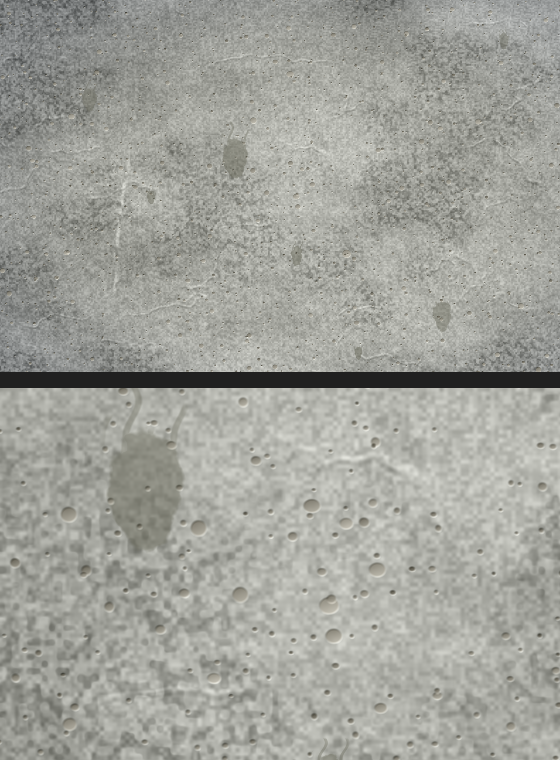
Top, the full canvas; bottom, a detail of the centre.
Give the GLSL for this texture, as a WebGL 1 fragment shader.

```glsl
precision highp float;
uniform vec2 u_resolution;

float hash(vec2 p) {
  return fract(sin(dot(p, vec2(127.1, 311.7))) * 43758.5);
}

float noise(vec2 p) {
  vec2 i = floor(p), f = fract(p);
  f = f * f * (3.0 - 2.0 * f);
  return mix(mix(hash(i), hash(i + vec2(1.0, 0.0)), f.x),
             mix(hash(i + vec2(0.0, 1.0)), hash(i + 1.0), f.x), f.y);
}

float fbm(vec2 p) {
  float sum = 0.0, amp = 0.53;
  for (int i = 0; i < 4; i++) {
    sum += amp * noise(p);
    p = mat2(1.6, 1.2, -1.2, 1.6) * p + 7.3;
    amp *= 0.5;
  }
  return sum;
}

// Air pores: shaded under the upper rim, lit along the lower one
vec3 pores(vec3 color, vec2 p, float scale, float chance, float size, float dark) {
  vec2 cell = floor(p * scale);
  vec2 center = 0.2 + 0.6 * vec2(hash(cell + 3.1), hash(cell + 8.7));
  vec2 q = (fract(p * scale) - center) / scale;
  q.y *= 1.0 + 0.35 * hash(cell + 5.9);
  float radius = size * mix(0.45, 1.0, pow(hash(cell + 1.3), 2.0));
  float blur = 0.0013;
  float dist = length(q) - radius;
  float present = step(hash(cell + 11.4), chance);
  float inside = present * (1.0 - smoothstep(-blur, blur, dist));
  float rim = present * (1.0 - smoothstep(0.0, 0.002, abs(dist)));
  float slope = dot(q, vec2(-0.35, 0.94)) / radius;
  float tone = 0.65 - 0.11 * slope - dark * (0.1 + 0.2 * hash(cell + 6.6));
  color = mix(color, tone + vec3(0.015, 0.0, -0.05), inside * 0.9);
  return color - rim * slope * 0.13;
}

// Fine raised creases, broken up into short pieces
float crease(vec2 p) {
  float ridge = 1.0 - smoothstep(0.0, 0.025, abs(fbm(p * vec2(6.0, 9.0) + 31.0) - 0.5));
  return ridge * smoothstep(0.52, 0.75, noise(p * 13.0 + 4.0));
}

// Damp splash: a body tapering downward with thin fingers above
float splash(vec2 q, float seed) {
  float ragged = fbm(q * 3.0 + seed * 9.0) - 0.5;
  float body = length(vec2(q.x / (0.56 + 0.14 * q.y), q.y)) - 1.0 + 0.5 * ragged;
  float mask = 1.0 - smoothstep(-0.05, 0.07, body);
  float column = q.x * 2.6 + 0.9 * noise(vec2(q.y * 2.0, seed)) - 0.25 * q.y;
  float top = 0.8 + 1.1 * hash(vec2(floor(column), seed));
  float finger = 1.0 - smoothstep(0.08, 0.2, abs(fract(column) - 0.5));
  finger *= smoothstep(0.2, 0.5, q.y) * (1.0 - smoothstep(top - 0.1, top, q.y));
  finger *= 1.0 - smoothstep(0.55, 0.75, abs(q.x));
  return max(mask, finger * 0.75);
}

void main() {
  vec2 uv = gl_FragCoord.xy / u_resolution;
  vec2 p = gl_FragCoord.xy / u_resolution.y;
  float aspect = u_resolution.x / u_resolution.y;

  // Cement: broad clouds, grime and sandy grain
  float clouds = fbm(p * vec2(4.0, 6.5) + 12.0);
  float grain = noise(p * 263.0);
  float sand = noise(p * 117.0 + 40.0);
  float grime = smoothstep(0.47, 0.72, fbm(p * vec2(5.0, 7.0) + 60.0));
  float light = 0.69 + 0.2 * (clouds - 0.5) + 0.15 * (grain - 0.5) + 0.08 * (sand - 0.5);
  light -= grime * (0.035 + 0.13 * smoothstep(0.4, 0.8, noise(p * 155.0 + 9.0)));
  light += 0.07 * (fbm(p * 32.0) - 0.5);

  // Falloff toward the corners, strongest at the upper left
  vec2 offset = uv - vec2(0.56, 0.45);
  float falloff = dot(offset, offset);
  light -= 0.13 * falloff + 0.06 * smoothstep(0.35, 0.9, length(uv - vec2(0.75, 0.25)));

  light += 0.09 * crease(p) - 0.07 * crease(p + vec2(-0.001, 0.005));
  vec3 color = light + mix(vec3(0.002, 0.006, -0.022), vec3(-0.008, 0.003, 0.004), smoothstep(0.1, 0.5, falloff));

  // Chalky vertical streak, fading toward the top
  float axis = 0.305 + 0.1 * (p.y - 0.2) + 0.016 * (noise(vec2(p.y * 22.0, 2.0)) - 0.5);
  float streak = 1.0 - smoothstep(0.001, 0.008, abs(p.x - axis));
  streak *= smoothstep(0.19, 0.23, p.y) * mix(1.0, 0.2, smoothstep(0.5, 0.68, p.y));
  color += 0.14 * streak * smoothstep(0.25, 0.65, noise(p * vec2(130.0, 60.0)));
  color += 0.018 * (1.0 - smoothstep(0.0, 0.04, abs(p.x - 0.34))) * smoothstep(0.3, 0.7, p.y);

  // Splashes, shrinking along the sequence
  for (int i = 0; i < 7; i++) {
    float n = float(i);
    vec2 center = fract(vec2(0.42, 0.57) + n * vec2(0.37, 0.58)) * vec2(aspect, 1.0);
    float size = 0.056 / (1.0 + 0.4 * n);
    float wet = splash((p - center) / size, n + 1.0);
    vec3 damp = vec3(0.51, 0.51, 0.475) + 0.4 * (color - 0.66);
    color = mix(color, damp, wet * mix(0.9, 0.65, hash(vec2(n, 4.0))));
  }

  color = pores(color, p, 8.0, 0.38, 0.0125, 0.0);
  color = pores(color, p + 5.3, 17.0, 0.4, 0.0075, 0.35);
  color = pores(color, p + 2.7, 31.0, 0.3, 0.0045, 0.7);
  color = pores(color, p + 9.1, 54.0, 0.2, 0.0028, 1.0);

  gl_FragColor = vec4(clamp(color, 0.0, 1.0), 1.0);
}
```
